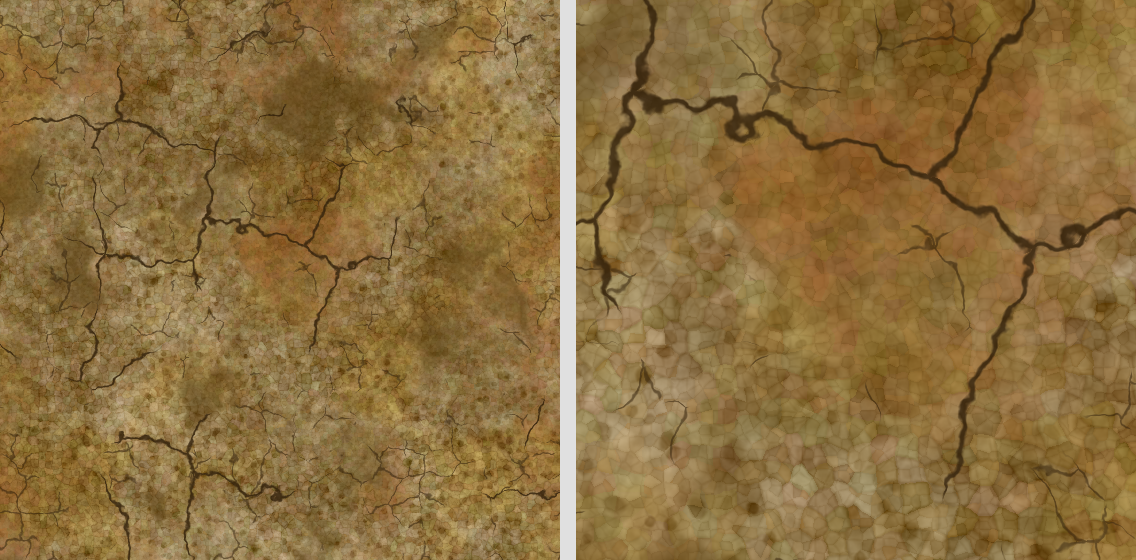
Left, the full canvas; right, a detail of the centre.
Write a WebGL 2 fragment shader that draws this texture.

```glsl
#version 300 es
precision highp float;
// Weathered ochre earth: mottled stains, packed grit, pockmarks and broken cracks.

uniform vec2 u_resolution;
out vec4 fragColor;

vec3 hash3(vec2 cell) {
    vec3 h = fract(cell.xyx * vec3(0.1031, 0.1030, 0.0973));
    h += dot(h, h.yxz + 33.33);
    return fract((h.xxy + h.yzz) * h.zyx);
}

float noise(vec2 p) {
    vec2 i = floor(p), f = fract(p);
    f = f * f * (3.0 - 2.0 * f);
    return mix(mix(hash3(i).x, hash3(i + vec2(1, 0)).x, f.x),
               mix(hash3(i + vec2(0, 1)).x, hash3(i + vec2(1, 1)).x, f.x), f.y);
}

float fbm(vec2 p) {
    float sum = 0.0, weight = 0.52;
    for (int i = 0; i < 5; i++) {
        sum += weight * noise(p);
        p = mat2(1.6, 1.2, -1.2, 1.6) * p + 17.3;
        weight *= 0.5;
    }
    return sum;
}

// x: distance to the cell centre, y: distance to the cell border, z: cell random
vec3 voronoi(vec2 p) {
    vec2 base = floor(p), nearest = vec2(9), second = vec2(9);
    float id = 0.0;
    for (int y = -1; y <= 1; y++)
    for (int x = -1; x <= 1; x++) {
        vec2 cell = base + vec2(x, y);
        vec3 h = hash3(cell + 5.0);
        vec2 offset = cell + 0.1 + 0.8 * h.xy - p;
        if (dot(offset, offset) < dot(nearest, nearest)) {
            second = nearest;
            nearest = offset;
            id = h.z;
        } else if (dot(offset, offset) < dot(second, second)) {
            second = offset;
        }
    }
    float border = dot(0.5 * (nearest + second), normalize(second - nearest));
    return vec3(length(nearest), border, id);
}

// Round pits of varied radius in a share of the cells
float pits(vec2 p, float share) {
    vec3 cell = voronoi(p);
    float radius = 0.18 + 0.22 * fract(cell.z * 13.7);
    return step(cell.z, share) * (1.0 - smoothstep(radius * 0.6, radius * 1.15, cell.x));
}

// Cell borders whose width swells and vanishes along their length
float cracks(vec2 p, float scale, float width, float presence) {
    float pixel = 1.0 / u_resolution.y;
    float border = voronoi(p * scale).y / scale;
    float swell = smoothstep(presence, presence + 0.22, fbm(p * scale * 0.9 + 61.0));
    float w = width * swell;
    return smoothstep(0.0, 0.35, swell) * (1.0 - smoothstep(w * 0.3, w + pixel, border));
}

void main() {
    vec2 p = gl_FragCoord.xy / u_resolution.y;
    vec2 wobble = vec2(fbm(p * 9.0 + 3.0), fbm(p * 9.0 + 41.0)) - 0.5;
    vec2 jag = vec2(fbm(p * 38.0 + 7.0), fbm(p * 38.0 + 83.0)) - 0.5;

    // Mottling from broad patches to fine dirt
    float broad = fbm(p * 3.6 + wobble * 0.8 + 11.0);
    float tone = 0.6 + 1.25 * (broad - 0.5)
               + 0.8 * (fbm(p * 14.0 + 29.0) - 0.5)
               + 0.9 * (fbm(p * 62.0) - 0.5);

    // Packed grit in two sizes
    float gritty = smoothstep(0.34, 0.62, fbm(p * 8.0 + 53.0));
    vec3 pebble = voronoi((p + jag * 0.012) * 72.0);
    vec3 grain = voronoi((p + jag * 0.006) * 145.0 + 9.0);
    tone += gritty * (0.38 * (pebble.z - 0.5) - 0.24 * (1.0 - smoothstep(0.0, 0.16, pebble.y)));
    tone += 0.3 * (grain.z - 0.5) - 0.12 * (1.0 - smoothstep(0.0, 0.2, grain.y));

    // Pockmarks gather on the paler ground
    float pale = smoothstep(0.42, 0.6, broad);
    tone -= 0.4 * pale * pits((p + jag * 0.008) * 50.0 + 31.0, 0.6);
    tone -= 0.32 * pits((p + jag * 0.012) * 17.0 + 19.0, 0.1);

    vec3 color = mix(vec3(0.44, 0.33, 0.14), vec3(0.67, 0.59, 0.43), clamp(tone, -0.4, 1.3));

    // Ochre, rust and grey tints, uneven from grain to grain
    float ochre = smoothstep(0.46, 0.7, fbm(p * 6.0 + 71.0));
    float rust = smoothstep(0.53, 0.74, fbm(p * 7.0 + wobble + 97.0));
    float speckle = smoothstep(0.8, 1.0, fract(pebble.z * 7.3 + grain.z));
    color = mix(color, color * vec3(1.03, 0.96, 0.66), 0.75 * ochre);
    color = mix(color, vec3(0.60, 0.37, 0.17), rust * (0.25 + 0.3 * grain.z));
    color = mix(color, vec3(0.64, 0.47, 0.21), 0.3 * speckle);
    color += 0.035 * (hash3(floor(pebble.zz * 997.0)) - 0.5);

    // Damp brown stains
    float stain = smoothstep(0.54, 0.72, fbm(p * 7.5 + wobble * 1.2 + 131.0));
    color = mix(color, vec3(0.37, 0.27, 0.09), 0.6 * stain);

    // Long cracks and short hairlines
    vec2 bent = p + wobble * 0.09 + jag * 0.022;
    float crack = max(cracks(bent, 5.5, 0.0026, 0.49),
                      0.65 * cracks(bent + 3.7, 19.0, 0.0014, 0.52));
    color = mix(color, vec3(0.21, 0.14, 0.05), 0.85 * crack);

    color += 0.05 * (noise(p * 260.0) - 0.5);
    fragColor = vec4(clamp(color, 0.0, 1.0), 1.0);
}
```
